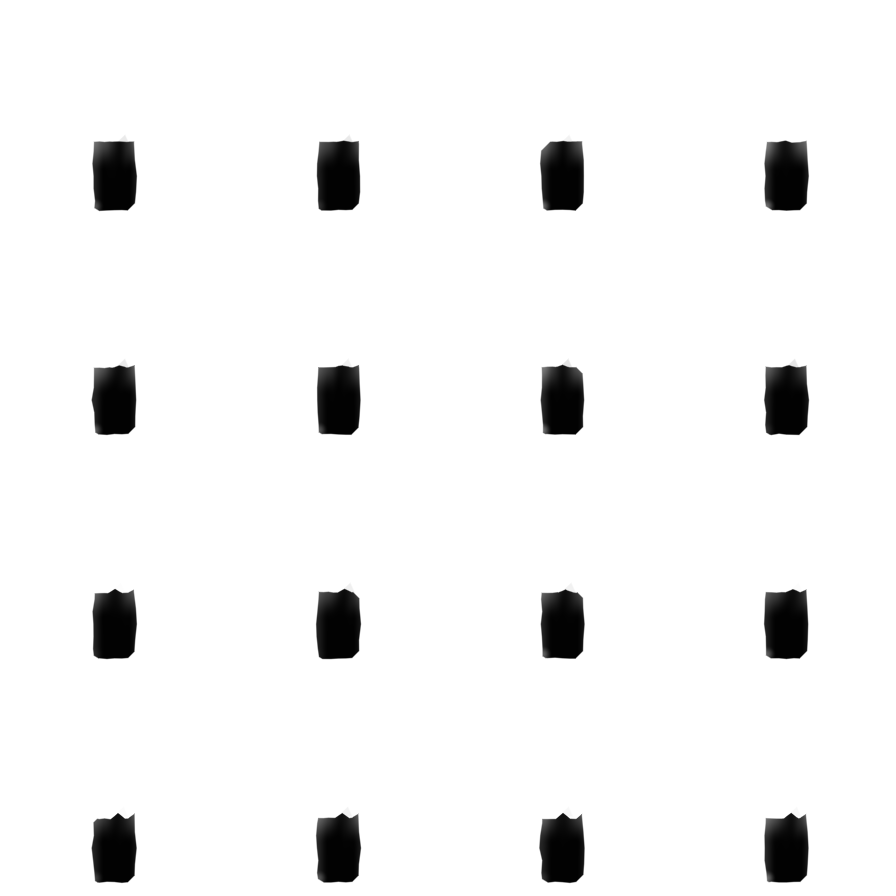
Reproduce this pattern procedurally as a three.js fragment shader.

```glsl
#define REPEATS 4.0
#define CENTER vec2(0.511, 0.214)
#define HALF_WIDTH 0.089
#define HALF_HEIGHT 0.153
#define BULGE 0.009
#define RAGGED 0.010
#define SOFT 0.004
#define PAPER vec3(1.0)
#define INK vec3(0.008)
#define WORN vec3(0.46)

varying vec2 vUv;

float hash(vec2 p) {
  return fract(sin(dot(p, vec2(127.1, 311.7))) * 43758.5453);
}

// Straight segments between random knots, from -0.5 to 0.5
float facets(float t, vec2 seed) {
  float knot = floor(t);
  float a = hash(seed + vec2(knot * 3.7, knot));
  float b = hash(seed + vec2((knot + 1.0) * 3.7, knot + 1.0));
  return mix(a, b, t - knot) - 0.5;
}

float cover(float d) {
  return 1.0 - smoothstep(-SOFT, SOFT, d);
}

// Notched top edge: a central peak and a horn at the right corner
float topEdge(float x, float peak, float notch, vec2 id) {
  float away = min(abs(x - peak), abs(x - HALF_WIDTH - 0.004));
  return HALF_HEIGHT + 0.003 - notch * min(away / 0.032, 1.0)
    + 0.004 * facets(x * 45.0, id + 31.0);
}

// Signed bounds of the faceted barrel
float barrel(vec2 p, float top, vec2 id) {
  float bulge = BULGE * (1.0 - abs(p.y) / HALF_HEIGHT);
  float left = HALF_WIDTH + bulge + RAGGED * facets(p.y * 18.0, id + 11.0);
  float right = HALF_WIDTH + bulge + 0.6 * RAGGED * facets(p.y * 14.0, id + 17.0);
  float bottom = HALF_HEIGHT + 0.006 * facets(p.x * 30.0, id + 23.0);
  float d = max(max(p.x - right, -p.x - left), max(p.y - top, -p.y - bottom));

  // Clipped corners
  float lowRight = (p.x - p.y) * 0.707 - 0.150;
  float lowLeft = (-p.x * 0.6 - p.y) * 0.857 - 0.163 - 0.008 * hash(id + 5.0);
  float highRight = (p.x + p.y) * 0.707 - 0.147 - 0.10 * step(0.15, hash(id + 7.0));
  float highLeft = (p.y - p.x) * 0.707 - 0.147 - 0.10 * step(0.15, hash(id + 9.0));
  return max(max(d, max(lowRight, lowLeft)), max(highRight, highLeft));
}

// Amount of wear: dark core, paler shoulders and flanks
float wear(vec2 p, float peak, vec2 id) {
  float side = abs(p.x - peak * smoothstep(0.0, HALF_HEIGHT, p.y));
  float shoulder = smoothstep(0.02, 0.16, p.y)
    * mix(0.12, 0.72, smoothstep(0.0, 0.08, side));
  float flank = 0.38 * smoothstep(0.045, 0.105, -p.x)
    + 0.22 * smoothstep(0.065, 0.105, p.x);
  float scrap = 1.0 - smoothstep(0.0, 0.04, length(p - vec2(-0.085, -0.135)));
  float amount = mix(0.75, 1.1, hash(id + 3.0));
  float streak = 0.06 * facets(p.x * 40.0, id + 41.0) * smoothstep(-0.05, 0.12, p.y);
  return clamp((shoulder + flank) * amount + streak
    + 0.7 * scrap * hash(id + 13.0), 0.0, 1.0);
}

void main() {
  vec2 grid = vUv * REPEATS;
  vec2 id = mod(floor(grid), REPEATS);
  vec2 p = fract(grid) - CENTER;

  // Lower rows are more deeply notched
  float lower = 1.0 - id.y / (REPEATS - 1.0);
  float peak = 0.012 + 0.036 * (hash(id + 1.0) - 0.5);
  float notch = mix(0.005, 0.024, lower) * mix(0.7, 1.1, hash(id + 2.0));
  float top = topEdge(p.x, peak, notch, id);

  // Pale wisp over the top edge
  vec2 w = p - vec2(peak + 0.012, HALF_HEIGHT - 0.012);
  float wisp = max(abs(w.x - 0.3 * w.y) * 0.8 + w.y * 0.6 - 0.026, -w.y);
  float faint = 0.14 * hash(id + 19.0) * (1.0 - 0.6 * lower);
  vec3 color = mix(PAPER, INK, faint * cover(wisp));

  vec3 body = mix(INK, WORN, wear(p, peak, id));
  color = mix(color, body, cover(barrel(p, top, id)));
  gl_FragColor = vec4(color, 1.0);
}
```
